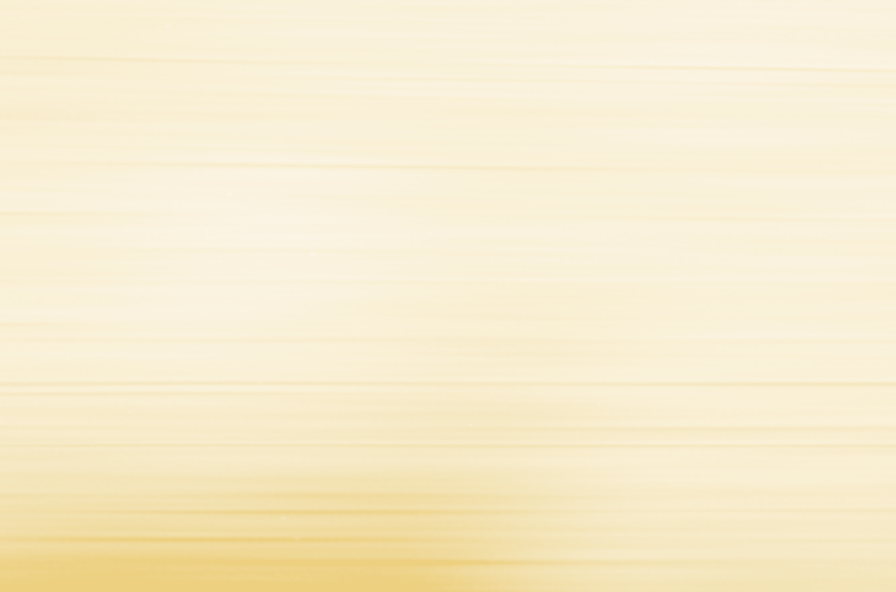
Reproduce this texture procedurally as a Shadertoy shader.

```glsl
// Pale gold brushed surface with fine horizontal streaks and a deeper lower left corner.

const int LINE_COUNT = 20;
const int SPECK_COUNT = 10;

float hash(float n) {
    return fract(sin(n * 12.9898 + 4.1) * 43758.547);
}

vec2 gradientAt(vec2 cell) {
    float angle = 6.2832 * hash(dot(cell, vec2(1.0, 57.31)));
    return vec2(cos(angle), sin(angle));
}

float gradientNoise(vec2 p) {
    vec2 i = floor(p), f = fract(p);
    vec2 u = f * f * f * (f * (f * 6.0 - 15.0) + 10.0);
    vec2 e = vec2(1.0, 0.0);
    float a = dot(gradientAt(i), f);
    float b = dot(gradientAt(i + e.xy), f - e.xy);
    float c = dot(gradientAt(i + e.yx), f - e.yx);
    float d = dot(gradientAt(i + e.xx), f - e.xx);
    return mix(mix(a, b, u.x), mix(c, d, u.x), u.y);
}

float glow(vec2 p, vec2 center, vec2 radius) {
    vec2 q = (p - center) / radius;
    return exp(-dot(q, q));
}

// Colour ramp from near white (depth -1) to deep gold (depth 5)
vec3 goldRamp(float depth) {
    vec3 tones[7] = vec3[7](
        vec3(0.995, 0.975, 0.935), vec3(0.982, 0.952, 0.880),
        vec3(0.978, 0.938, 0.830), vec3(0.963, 0.912, 0.770),
        vec3(0.952, 0.888, 0.700), vec3(0.940, 0.852, 0.610),
        vec3(0.928, 0.815, 0.500));
    float t = clamp(depth + 1.0, 0.0, 5.999);
    int k = int(t);
    return mix(tones[k], tones[k + 1], fract(t));
}

// Broad light and shade across the sheet
float baseDepth(vec2 uv) {
    float rise = max(1.0 - uv.y / 0.5, 0.0);
    float corner = mix(4.5, 1.9, smoothstep(0.42, 0.75, uv.x));
    float depth = 0.72 + corner * rise * rise;
    depth += 0.55 * glow(uv, vec2(0.52, 0.33), vec2(0.2, 0.2));
    depth += 0.45 * glow(uv, vec2(0.0, 0.85), vec2(0.25, 0.2));
    depth -= 0.75 * glow(uv, vec2(0.25, 0.57), vec2(0.2, 0.2));
    depth -= 0.6 * glow(uv, vec2(0.85, 0.93), vec2(0.3, 0.13));
    depth -= 0.45 * glow(uv, vec2(0.85, 0.55), vec2(0.25, 0.2));
    return depth + 0.25 * gradientNoise(uv * vec2(4.0, 5.0));
}

// Stretched noise at several widths
float brushedStreaks(vec2 p) {
    float sum = 0.0, amplitude = 0.62;
    vec2 frequency = vec2(1.2, 17.0);
    for (int i = 0; i < 4; i++) {
        sum += amplitude * gradientNoise(p * frequency + 19.7 * float(i));
        frequency *= vec2(1.5, 1.85);
        amplitude *= 0.9;
    }
    return sum;
}

// Thin darker lines with a pale edge, fading in and out along their length
float darkLines(vec2 p) {
    float sum = 0.0;
    for (int i = 0; i < LINE_COUNT; i++) {
        float id = float(i);
        float center = (id + hash(id + 3.0)) / float(LINE_COUNT);
        float wander = 0.003 * gradientNoise(vec2(p.x * 2.0, id * 7.3));
        float width = mix(0.0022, 0.0055, hash(id + 41.0));
        float offset = (p.y - center - wander) / width;
        float presence = smoothstep(-0.35, 0.4, gradientNoise(vec2(p.x * 1.8 + 5.0, id * 3.7 + 0.5)));
        float strength = mix(0.4, 1.6, hash(id + 77.0));
        float paleEdge = offset - 2.2;
        float profile = exp(-offset * offset) - 0.35 * exp(-paleEdge * paleEdge);
        sum += strength * presence * profile;
    }
    return sum;
}

// Few tiny pale flecks
float paleSpecks(vec2 uv, float aspect) {
    float sum = 0.0;
    for (int i = 0; i < SPECK_COUNT; i++) {
        float id = float(i);
        vec2 center = vec2(hash(id + 101.0), hash(id + 151.0));
        float size = mix(0.002, 0.004, hash(id + 201.0));
        sum += glow(uv, center, vec2(1.4 * size / aspect, size));
    }
    return sum;
}

void mainImage(out vec4 fragColor, in vec2 fragCoord) {
    vec2 uv = fragCoord / iResolution.xy;
    float aspect = iResolution.x / iResolution.y;

    // Upper streaks tilt gently down to the right
    float tilt = 0.025 * smoothstep(0.3, 1.0, uv.y);
    vec2 along = vec2(uv.x, uv.y + tilt * uv.x);

    float depth = baseDepth(uv);
    depth += 0.85 * brushedStreaks(along);
    depth += 0.85 * darkLines(along);
    depth += 0.16 * gradientNoise(uv * vec2(110.0 * aspect, 120.0));
    depth -= 0.7 * paleSpecks(uv, aspect);

    fragColor = vec4(goldRamp(depth), 1.0);
}
```
